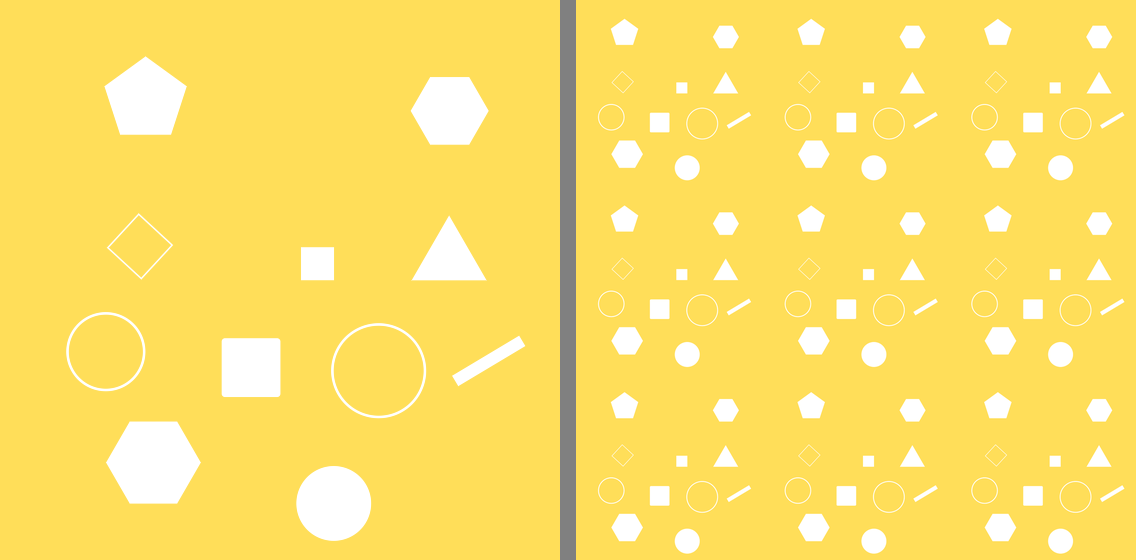
Left, the tile; right, the same tile 3 across and 3 down.
Reproduce this background procedurally as a three.js fragment shader.

```glsl
varying vec2 vUv;

#define PAPER vec3(1.0, 0.871, 0.349)
#define INK vec3(1.0)
#define SOFTNESS 0.0011
#define HAIRLINE 0.0013
#define RING_LINE 0.0023
#define CORNER 0.006
#define TILT 0.04
#define SLOPE 0.539
#define TAU 6.2831853
#define NOTHING 1.0

vec2 turn(vec2 p, float angle) {
  float c = cos(angle), s = sin(angle);
  return mat2(c, -s, s, c) * p;
}

// Regular polygon with one vertex pointing up
float polygon(vec2 p, float sides, float radius) {
  float sector = TAU / sides;
  float a = mod(atan(p.x, p.y), sector) - 0.5 * sector;
  return length(p) * cos(a) - radius * cos(0.5 * sector);
}

float hexagon(vec2 p, float radius) {
  return polygon(turn(p, TAU / 12.0), 6.0, radius);
}

float box(vec2 p, vec2 halfSize) {
  vec2 q = abs(p) - halfSize;
  return length(max(q, 0.0)) + min(max(q.x, q.y), 0.0);
}

float disc(vec2 p, float radius) {
  return length(p) - radius;
}

float outline(float d, float halfWidth) {
  return abs(d) - halfWidth;
}

// Each row of figures follows a shallow parabola
vec2 station(int row, float i) {
  vec2 start = vec2(0.26, 0.822), stride = vec2(0.543, -0.02), bend = vec2(0.0);
  if (row == 0) {
    start = vec2(0.274, 0.174);
    stride = vec2(0.322, -0.073);
  } else if (row == 1) {
    start = vec2(0.189, 0.372);
    stride = vec2(0.275, -0.04);
    bend = vec2(-0.0157, 0.0115);
  } else if (row == 2) {
    start = vec2(0.25, 0.56);
    stride = vec2(0.358, -0.051);
    bend = vec2(-0.041, 0.02);
  }
  return start + i * (stride + i * bend);
}

// Signed distance to the figure standing at a row and column
float figure(int row, int column, vec2 p) {
  if (row == 0) {
    if (column == 0) return hexagon(p, 0.0846);
    if (column == 1) return disc(p, 0.0668);
  } else if (row == 1) {
    if (column == 0) return outline(disc(p, 0.0684), RING_LINE);
    if (column == 1) return box(p, vec2(0.0525 - CORNER)) - CORNER;
    if (column == 2) return outline(disc(p, 0.0826), RING_LINE);
    return box(turn(p, SLOPE), vec2(0.0698, 0.0108));
  } else if (row == 2) {
    if (column == 0) return outline(polygon(turn(p, TILT), 4.0, 0.0575), HAIRLINE);
    if (column == 1) return box(p, vec2(0.0295));
    if (column == 2) return polygon(p, 3.0, 0.0773);
  } else {
    if (column == 0) return polygon(p, 5.0, 0.0773);
    if (column == 1) return hexagon(p, 0.0697);
  }
  return NOTHING;
}

void main() {
  float d = NOTHING;
  for (int row = 0; row < 4; row++) {
    for (int column = 0; column < 4; column++) {
      // Wrapped offset keeps the tile seamless
      vec2 p = fract(vUv - station(row, float(column)) + 0.5) - 0.5;
      d = min(d, figure(row, column, p));
    }
  }
  float ink = 1.0 - smoothstep(-SOFTNESS, SOFTNESS, d);
  gl_FragColor = vec4(mix(PAPER, INK, ink), 1.0);
}
```
